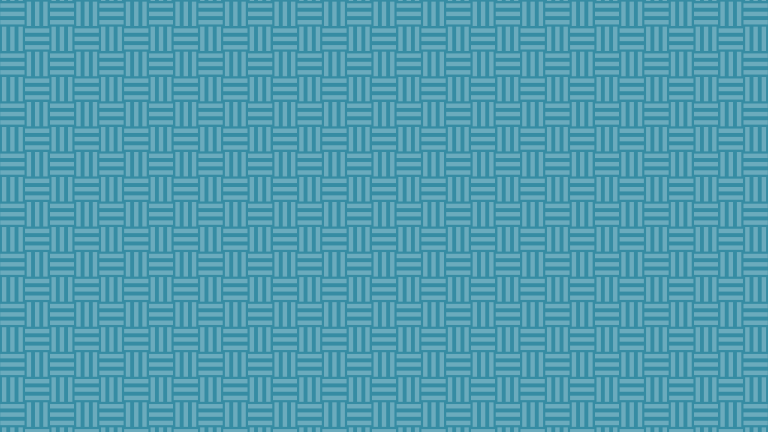
This pattern is drawn by a Shadertoy shader. Its source:

```glsl
// Basket weave of square cells, each with three pale bars turned alternately on teal.

const vec2 CELLS = vec2(31.0, 17.25);       // cells across and down the canvas
const float TOP_OFFSET = 0.055;             // sliver of a cell cut off at the top
const float BARS = 3.0;                     // bars in each cell
const float BAR_WIDTH = 0.53;               // share of the bar spacing
const float BAR_LENGTH = 0.98;              // share of the cell
const vec3 GROUND = vec3(0.21, 0.55, 0.64);
const vec3 BAR = vec3(0.42, 0.67, 0.74);

// Coverage of a centred band, with a soft edge one pixel wide.
float band(float offset, float width, float pixel) {
    return clamp((0.5 * width - abs(offset)) / pixel + 0.5, 0.0, 1.0);
}

// Bars lying along x inside a cell that spans -0.5 to 0.5.
float barGroup(vec2 local, vec2 pixel) {
    float across = fract((local.y + 0.5) * BARS) - 0.5;
    return band(across, BAR_WIDTH, pixel.y * BARS)
         * band(local.x, BAR_LENGTH, pixel.x);
}

// Checkerboard of cells: even ones run along x, odd ones along y.
float basketWeave(vec2 p, vec2 pixel) {
    vec2 cell = floor(p);
    vec2 local = p - cell - 0.5;
    bool turned = mod(cell.x + cell.y, 2.0) > 0.5;
    return turned ? barGroup(local.yx, pixel.yx) : barGroup(local, pixel);
}

void mainImage(out vec4 fragColor, in vec2 fragCoord) {
    vec2 uv = fragCoord / iResolution.xy;
    vec2 p = vec2(uv.x, 1.0 - uv.y) * CELLS - vec2(0.0, TOP_OFFSET);
    vec2 pixel = CELLS / iResolution.xy;
    fragColor = vec4(mix(GROUND, BAR, basketWeave(p, pixel)), 1.0);
}
```
